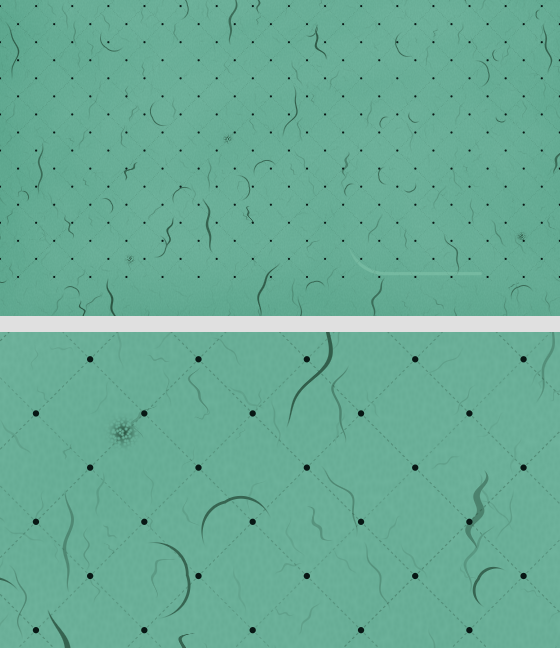
Top: the whole. Bottom: its middle third, enlarged.
Give the GLSL for this pattern, as a Shadertoy shader.

```glsl
// Green fibre paper with a staggered grid of dark dots joined by faint dashed diagonals.

#define PITCH 0.1143       // dot spacing, in canvas heights
#define TOP_ROW 0.9808     // height of the first dot row
#define LAST_ROW 0.112     // the grid stops below this height
#define DOT_RADIUS 0.0033
#define LINE_WIDTH 0.0006
#define DASHES 14.0        // dashes between neighbouring dots
#define PAPER vec3(0.424, 0.694, 0.604)
#define PAPER_EDGE vec3(0.355, 0.650, 0.550)
#define FIBRE vec3(0.13, 0.27, 0.20)
#define INK vec3(0.03, 0.09, 0.08)
#define CREASE vec3(0.50, 0.76, 0.66)

float hash(vec2 p) {
    vec3 q = fract(vec3(p.xyx) * 0.1031);
    q += dot(q, q.yzx + 33.33);
    return fract((q.x + q.y) * q.z);
}

vec2 hash2(vec2 p) { return vec2(hash(p + 17.3), hash(p + 71.9)); }

// Antialiased stroke that fades once it is thinner than a pixel
float stroke(float dist, float halfWidth) {
    float px = 1.0 / iResolution.y;
    float w = max(halfWidth, 0.5 * px);
    return clamp((w - dist) / px + 0.5, 0.0, 1.0) * clamp(halfWidth / (0.5 * px), 0.0, 1.0);
}

// Layered, warped sines in about -1..1
float mottle(vec2 p) {
    float sum = 0.0, amp = 0.5;
    for (int i = 0; i < 4; i++) {
        p = mat2(0.8, 0.6, -0.6, 0.8) * p * 1.9 + 1.7 * sin(p.yx * 0.7);
        sum += amp * sin(p.x) * sin(p.y + 1.3);
        amp *= 0.6;
    }
    return sum;
}

// Distance to the nearest scattered point
float cellular(vec2 p) {
    float nearest = 2.0;
    for (int k = 0; k < 9; k++) {
        vec2 id = floor(p) + vec2(k % 3, k / 3) - 1.0;
        nearest = min(nearest, length(id + hash2(id) - p));
    }
    return nearest;
}

// 1 near the left, right and bottom borders, where the pulp is denser
float borderMask(vec2 p) {
    float aspect = iResolution.x / iResolution.y;
    float side = max(1.0 - p.x / 0.35, 0.6 - (aspect - p.x) / 0.5);
    return clamp(max(side, 1.0 - p.y / 0.22), 0.0, 1.0);
}

// Scattered, tapered, wavy strands, one at most per cell
float strands(vec2 p, float size, float width, float tilt, float chance, float seed) {
    float cover = 0.0;
    for (int k = 0; k < 9; k++) {
        vec2 id = floor(p / size) + vec2(k % 3, k / 3) - 1.0;
        vec2 key = id + seed;
        vec2 centre = (id + hash2(key)) * size;
        if (hash(key) > chance * (0.8 + 0.7 * borderMask(centre))) continue;
        vec2 shape = hash2(key + 5.1), wave = hash2(key + 9.7);
        float angle = (shape.x - 0.5) * tilt;
        vec2 q = mat2(cos(angle), sin(angle), -sin(angle), cos(angle)) * (p - centre);
        float t = q.y / (size * mix(0.18, 0.65, shape.y));
        float bend = size * 0.12 * (wave.x * sin(2.5 * t + 6.28 * wave.y) + 0.25 * sin(7.0 * t + 9.0 * wave.x));
        float taper = max(1.0 - t * t, 0.0);
        float ink = stroke(abs(q.x - bend) * 0.9, width * taper * mix(0.5, 1.2, wave.y));
        cover = max(cover, ink * mix(0.45, 1.0, hash(key + 3.3)));
    }
    return cover;
}

// Hooked hairs, with a rare tangled clot
float curls(vec2 p, float size) {
    float cover = 0.0;
    for (int k = 0; k < 9; k++) {
        vec2 id = floor(p / size) + vec2(k % 3, k / 3) - 1.0;
        vec2 q = p - (id + hash2(id + 40.0)) * size;
        float pick = hash(id + 55.0), r = length(q);
        float radius = size * mix(0.07, 0.2, hash(id + 61.0));
        float sweep = abs(mod(atan(q.y, q.x) + 6.28 * hash(id + 67.0), 6.2832) - 3.1416);
        float taper = 1.0 - smoothstep(0.7, 1.8, sweep);
        if (pick < 0.28) cover = max(cover, 0.7 * stroke(abs(r - radius * (1.0 + 0.2 * sweep)), 0.0015 * taper));
        if (pick > 0.95) cover = max(cover, 0.8 * exp(-r * r * 9000.0) * smoothstep(0.1, 0.7, cellular(p * 260.0)));
    }
    return cover;
}

// Dashes along lines of constant a; b runs along them
float dashedLines(float a, float b, float seed) {
    float dist = abs(fract(a + 0.5) - 0.5) * PITCH * 0.7071;
    float dash = smoothstep(-0.5, 0.5, cos(6.2832 * DASHES * b));
    return stroke(dist, LINE_WIDTH) * dash * mix(0.14, 0.36, hash(vec2(floor(a + 0.5), seed)));
}

void mainImage(out vec4 fragColor, in vec2 fragCoord) {
    vec2 p = fragCoord / iResolution.y;

    // Paper: cloudy tone, deeper borders, fine upright grain
    float cloud = mottle(p * 5.0);
    vec3 col = mix(PAPER, PAPER_EDGE, clamp(0.12 + 0.22 * cloud + 0.6 * borderMask(p), 0.0, 1.0));
    col += 0.022 * (cellular(p * vec2(210.0, 120.0)) - 0.5);

    // Pale crease: a quarter bend running into a straight stroke
    vec2 c = p - vec2(1.22, 0.255);
    float bend = c.x < 0.0 && c.y < 0.0 ? abs(length(c) - 0.121) : 1.0;
    float bar = length(vec2(max(abs(c.x - 0.15) - 0.15, 0.0), c.y + 0.121));
    float fade = smoothstep(0.0, -0.1, c.y);
    col = mix(col, CREASE, 0.6 * max(stroke(bend, 0.005 * fade) * fade, stroke(bar, 0.005)));

    // Fibres, from fine hair to bold strands
    float fibre = 0.17 * strands(p, 0.045, 0.0010, 2.4, 0.75, 11.0);
    fibre = max(fibre, 0.42 * strands(p, 0.085, 0.0014, 1.3, 0.40, 131.0));
    fibre = max(fibre, 0.85 * strands(p, 0.150, 0.0030, 0.7, 0.24, 271.0));
    col = mix(col, FIBRE, max(fibre, curls(p, 0.16)));

    // Dotted lattice
    vec2 u = (p - vec2(0.0, TOP_ROW)) / PITCH;
    float grid = step(LAST_ROW, p.y);
    float lines = max(dashedLines(u.x + u.y, u.x - u.y, 3.0), dashedLines(u.x - u.y, u.x + u.y, 8.0));
    col = mix(col, FIBRE, lines * grid);
    float dotDist = PITCH * min(length(fract(u + 0.5) - 0.5), length(fract(u) - 0.5));
    col = mix(col, INK, stroke(dotDist, DOT_RADIUS) * grid);

    fragColor = vec4(col, 1.0);
}
```
